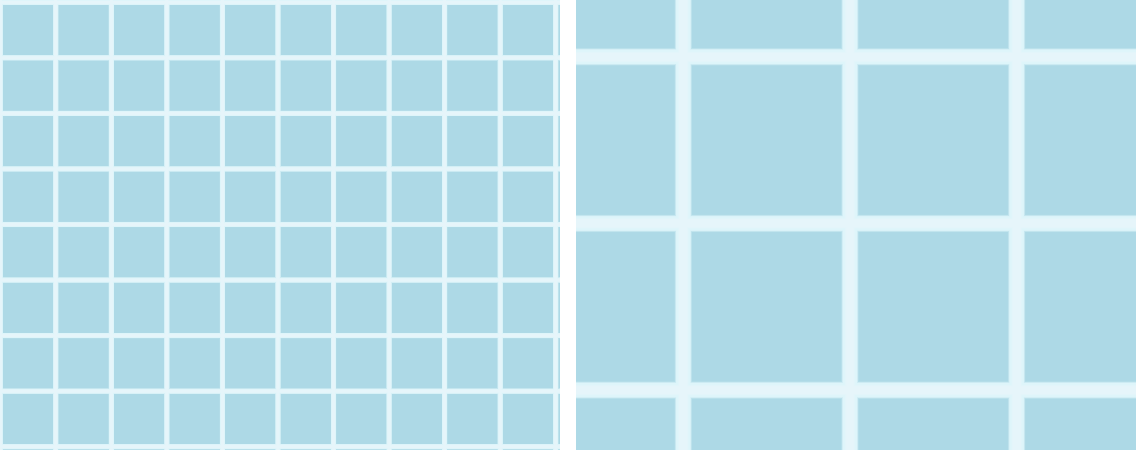
Left: the whole. Right: its middle third, enlarged.
Give the GLSL for this pattern, as a WebGL 2 fragment shader.

```glsl
#version 300 es
precision highp float;
// Square grid of pale lines on a light blue ground, ten cells across and eight down.

// Lengths are fractions of the canvas width.
#define PITCH 0.0992
#define LINE_WIDTH 0.0094
#define EDGE_SOFTNESS 0.0016
#define GRID_ORIGIN vec2(0.0004, 0.0059)
#define GROUND_COLOUR vec3(0.68, 0.85, 0.90)
#define RIM_COLOUR vec3(0.87, 0.96, 0.98)
#define CORE_COLOUR vec3(0.90, 0.96, 0.98)

uniform vec2 u_resolution;
out vec4 fragColour;

// Distance to the nearest vertical or horizontal line centre.
float gridDistance(vec2 p) {
    vec2 cell = fract((p - GRID_ORIGIN) / PITCH + 0.5) - 0.5;
    vec2 d = abs(cell) * PITCH;
    return min(d.x, d.y);
}

// Coverage of a band of the given half width, with a soft edge.
float band(float dist, float halfWidth, float softness) {
    return 1.0 - smoothstep(halfWidth - 0.5 * softness, halfWidth + 0.5 * softness, dist);
}

void main() {
    vec2 p = gl_FragCoord.xy / u_resolution.x;
    float softness = max(EDGE_SOFTNESS, 1.0 / u_resolution.x);
    float dist = gridDistance(p);

    // Lines are slightly brighter along their centre.
    float core = band(dist, 0.3 * LINE_WIDTH, softness);
    vec3 lineColour = mix(RIM_COLOUR, CORE_COLOUR, core);

    float line = band(dist, 0.5 * LINE_WIDTH, softness);
    fragColour = vec4(mix(GROUND_COLOUR, lineColour, line), 1.0);
}
```
